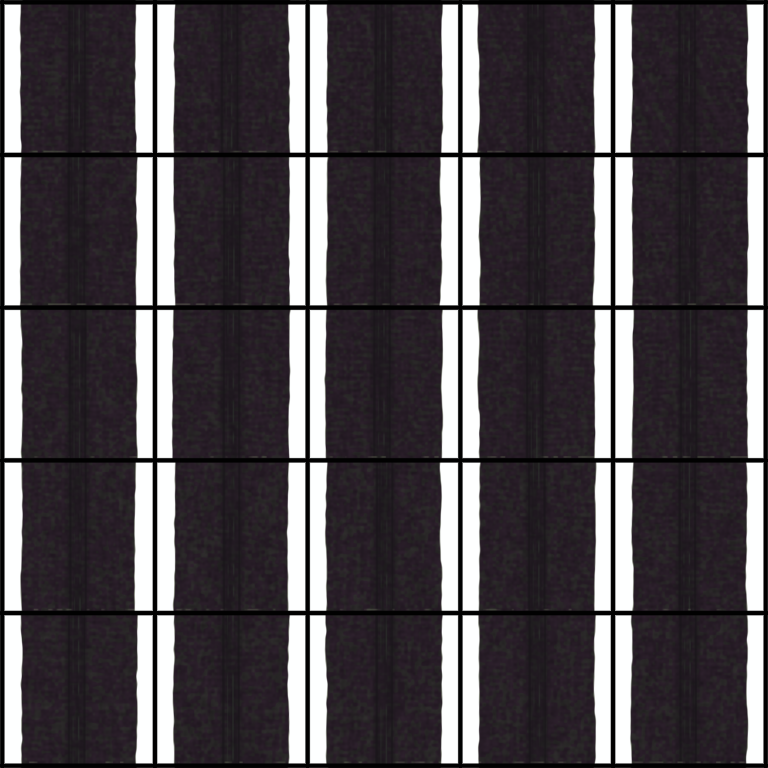
Reproduce this pattern procedurally as a three.js fragment shader.

```glsl
// Five by five tiles parted by thin black lines, each a dark woven strip on white.
// Value noise makes the weave, the central creases and the slightly ragged edges;
// every tile reads its own patch of noise, so no two are quite alike.

varying vec2 vUv;

const float TILES = 5.0;
const float LINE = 0.0059;                    // grid line width, canvas units
const float PITCH = (1.0 - LINE) / TILES;     // centre to centre of the lines
const float SOFT = 0.0011;                    // half width of edge smoothing
const float STRIP_HALF = 0.376;               // half strip width, tile units

const vec3 WHITE = vec3(0.995, 1.0, 1.0);
const vec3 BLACK = vec3(0.005);
const vec3 PLUM = vec3(0.152, 0.110, 0.150);
const vec3 CHARCOAL = vec3(0.157, 0.150, 0.150);
const vec3 CREASE = vec3(0.092, 0.080, 0.095);
const vec3 THREAD = vec3(0.180, 0.205, 0.180);
const vec3 FRINGE = vec3(0.40, 0.43, 0.34);

float hash(vec2 p) {
  return fract(sin(dot(p, vec2(127.1, 311.7))) * 43758.5453);
}

float noise(vec2 p) {
  vec2 i = floor(p);
  vec2 f = fract(p);
  f = f * f * (3.0 - 2.0 * f);
  float low = mix(hash(i), hash(i + vec2(1.0, 0.0)), f.x);
  float high = mix(hash(i + vec2(0.0, 1.0)), hash(i + vec2(1.0, 1.0)), f.x);
  return mix(low, high, f.y);
}

// Soft bar of the given half width around zero
float band(float x, float halfWidth, float soft) {
  return 1.0 - smoothstep(halfWidth - soft, halfWidth + soft, abs(x));
}

// Wandering offset of a strip edge, in tile units
float raggedness(float y, float seed) {
  float lean = hash(vec2(seed, 3.7)) - 0.5;
  float wave = noise(vec2(seed, y * 4.0)) - 0.5;
  float nick = noise(vec2(seed + 9.0, y * 17.0)) - 0.5;
  return 0.010 * lean + 0.013 * wave + 0.007 * nick;
}

// Signed distance to the strip, negative inside, in tile units
float stripDistance(vec2 p, float seed) {
  float left = 0.5 - STRIP_HALF + raggedness(p.y, seed);
  float right = 0.5 + STRIP_HALF + raggedness(p.y, seed + 50.0);
  return max(left - p.x, p.x - right);
}

// Dark cloth with crossing threads and mottled tint
vec3 weave(vec2 p, vec2 offset) {
  vec2 q = p + offset;
  float warp = noise(q * vec2(48.0, 13.0));
  float weft = noise(q * vec2(13.0, 48.0) + 31.0);
  float grain = noise(q * 50.0 + 67.0);
  float tint = 0.4 * noise(q * 22.0 + 11.0) + 0.6 * noise(q * 45.0 + 83.0);
  vec3 cloth = mix(PLUM, CHARCOAL, smoothstep(0.38, 0.72, tint));
  return cloth * (0.76 + 0.16 * (warp + weft + grain));
}

// Darker creases and faint pale threads along the middle
vec3 addCreases(vec3 cloth, vec2 p, vec2 offset) {
  float x = p.x - 0.5 + 0.02 * (hash(offset) - 0.5);
  float streak = noise(vec2(p.x * 55.0, p.y * 2.5) + offset * 7.0);
  float broad = 0.55 * band(x + 0.005, 0.07, 0.03) * (0.45 + 0.75 * streak);
  float folds = max(band(x + 0.055, 0.011, 0.010), band(x - 0.045, 0.010, 0.010));
  vec3 color = mix(cloth, CREASE, clamp(max(broad, 0.75 * folds), 0.0, 1.0));
  float pale = max(band(x - 0.008, 0.005, 0.005), 0.6 * band(x + 0.028, 0.004, 0.005));
  float broken = smoothstep(0.25, 0.85, noise(vec2(3.0, p.y * 14.0) + offset * 5.0));
  return mix(color, THREAD, 0.55 * pale * broken);
}

void main() {
  vec2 grid = (vUv - 0.5 * LINE) / PITCH;
  vec2 id = floor(grid);
  vec2 p = fract(grid);
  float soft = SOFT / PITCH;
  vec2 offset = id * vec2(17.0, 23.0) + 5.0;
  float seed = id.x * 7.0 + id.y * 43.0 + 11.0;

  // Cloth strip
  vec3 cloth = addCreases(weave(p, offset), p, offset);

  // Specks of light fibre just above the lower grid line
  float specks = smoothstep(0.5, 0.9, noise(vec2(p.x * 32.0 + seed, 4.0)));
  cloth = mix(cloth, FRINGE, 0.4 * specks * band(p.y - 0.022, 0.006, 0.005));

  // White ground, with a thin greenish fringe at the strip edge
  float d = stripDistance(p, seed);
  vec3 color = mix(cloth, WHITE, smoothstep(-soft, soft, d));
  float fringe = band(d, 0.004, 0.004) * noise(vec2(seed, p.y * 24.0));
  color = mix(color, FRINGE, 0.5 * fringe);

  // Grid lines
  vec2 toLine = min(p, 1.0 - p);
  float line = band(min(toLine.x, toLine.y), 0.5 * LINE / PITCH, soft);
  gl_FragColor = vec4(mix(color, BLACK, line), 1.0);
}
```
